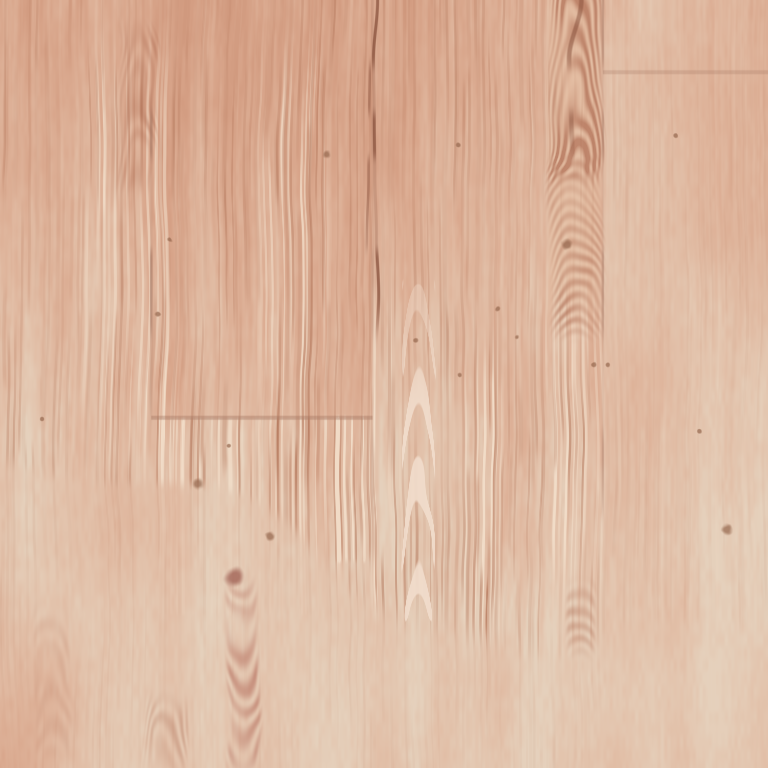
A WebGL 2 fragment shader for this texture:

```glsl
#version 300 es
precision highp float;

uniform vec2 u_resolution;
out vec4 fragColor;

float hash(vec2 p) {
  vec3 q = fract(p.xyx * 0.1031);
  q += dot(q, q.yzx + 33.33);
  return fract((q.x + q.y) * q.z);
}

float noise(vec2 p) {
  vec2 i = floor(p), f = fract(p);
  f = f * f * (3.0 - 2.0 * f);
  return mix(mix(hash(i), hash(i + vec2(1, 0)), f.x),
             mix(hash(i + vec2(0, 1)), hash(i + vec2(1, 1)), f.x), f.y);
}

float line(float d, float width) {
  return 1.0 - smoothstep(width * 0.3, width, abs(d));
}

float band(float x, float lo, float hi, float soft) {
  return smoothstep(lo - soft, lo + soft, x) * (1.0 - smoothstep(hi - soft, hi + soft, x));
}

// One thin broken line per column, with random place, width and length.
float hairlines(vec2 p, float count, float stretch) {
  float id = floor(p.x * count);
  float offset = fract(p.x * count) - mix(0.33, 0.67, hash(vec2(id, count)));
  float present = smoothstep(0.4, 0.7, noise(vec2(id, p.y * stretch + count)));
  return present * line(offset, mix(0.18, 0.33, hash(vec2(id, 7))));
}

// Nested parabolic growth rings hanging below a tip; negative bend points them down.
float cathedral(vec2 p, vec2 tip, float halfWidth, float len, float bend, float period, float wobble) {
  vec2 d = p - tip;
  d.x += 0.012 * wobble * (noise(vec2(p.y * 16.0, tip.x * 90.0)) - 0.5);
  float v = d.y + bend * d.x * d.x + period * wobble * (noise(p * vec2(45, 20)) - 0.5);
  float wave = 0.5 + 0.5 * cos(6.2832 * v / period + 1.2);
  float window = 1.0 - smoothstep(0.7, 1.1, abs(d.x) / halfWidth);
  return wave * window * band(d.y, -len, 0.0, 0.02);
}

void main() {
  vec2 p = gl_FragCoord.xy / u_resolution;
  float clarity = smoothstep(-0.02, 0.02, p.y - mix(0.37, 0.16, smoothstep(0.25, 0.55, p.x))
                             - 0.12 * (noise(p * 7.0) - 0.5));
  float detail = mix(0.2, 1.0, clarity);

  // Plank layout
  float middle = band(p.x, 0.197, 0.485, 0.001);
  float right = smoothstep(0.784, 0.786, p.x);
  float upperMiddle = middle * smoothstep(0.455, 0.457, p.y);

  // Broad tone: redder at the top, pale and soft at the bottom
  float tone = mix(0.95, 0.25, smoothstep(0.15, 0.88, p.y));
  tone += 0.25 * right * smoothstep(0.2, 0.7, p.y) - 0.18 * upperMiddle;
  tone -= 0.5 * (1.0 - smoothstep(0.0, 0.25, length(p * vec2(1.0, 0.6))));
  tone += 0.4 * (noise(p * vec2(6, 3)) - 0.5) + 0.42 * (noise(p * vec2(26, 2.5) + 7.0) - 0.5);
  tone += 0.2 * (noise(p * vec2(14, 10)) - 0.5);

  // Fibres
  float x = p.x + 0.009 * (noise(p * vec2(9, 5)) - 0.5) + 0.003 * (noise(p * vec2(20, 16)) - 0.5);
  float fibre = noise(vec2(x * 110.0, p.y * 5.0)) * 0.5 + noise(vec2(x * 230.0, p.y * 14.0)) * 0.5;
  tone += 0.6 * detail * (1.0 - 0.5 * right) * (fibre - 0.5);
  tone += 0.18 * (noise(p * vec2(240, 60)) - 0.5);
  tone = clamp(tone, -0.2, 1.2);
  vec3 color = mix(vec3(0.84, 0.635, 0.53), vec3(0.892, 0.782, 0.695), tone);
  color += vec3(0.02, -0.02, -0.03) * tone * (1.0 - tone);

  // Pale hairlines gathered in a few zones
  vec2 grain = vec2(x, p.y);
  float paleZones = 0.7 * band(p.x, 0.34, 0.425, 0.012) * band(p.y, 0.46, 0.9, 0.08)
                  + 0.7 * band(p.x, 0.2, 0.44, 0.01) * band(p.y, 0.2, 0.455, 0.004)
                  + 1.2 * band(p.x, 0.437, 0.482, 0.004) * band(p.y, 0.27, 0.456, 0.006)
                  + 0.9 * band(p.x, 0.605, 0.652, 0.006) * band(p.y, 0.18, 0.53, 0.06)
                  + 0.8 * band(p.x, 0.485, 0.52, 0.006) * band(p.y, 0.18, 0.6, 0.06)
                  + 0.5 * band(p.x, 0.11, 0.23, 0.008) * band(p.y, 0.42, 0.9, 0.08)
                  + 0.5 * band(p.x, 0.705, 0.785, 0.006) * band(p.y, 0.25, 0.6, 0.08);
  float pale = hairlines(grain, 85.0, 2.0) + 0.7 * hairlines(grain, 131.0, 3.0);
  color = mix(color, vec3(0.95, 0.87, 0.79), min(pale * (paleZones + 0.08), 0.92) * detail);

  // Thin dark veins, strongest beside the pale hairlines
  float veins = hairlines(grain, 117.0, 6.0) + 0.6 * hairlines(grain, 73.0, 9.0);
  veins *= 0.1 + 0.25 * min(paleZones, 1.0) + 0.4 * noise(p * vec2(12, 5)) * noise(p * vec2(17, 7));
  color = mix(color, vec3(0.70, 0.46, 0.35), veins * detail * (1.0 - 0.75 * right));

  // Pale arches
  float arches = smoothstep(0.66, 0.8, cathedral(p, vec2(0.545, 0.645), 0.026, 0.46, 230.0, 0.125, 0.25));
  color = mix(color, vec3(0.945, 0.865, 0.80), arches * mix(0.9, 0.4, smoothstep(0.45, 0.6, p.y)));

  // Dark ring figure, tight below and stretched above
  float rings = 0.85 * cathedral(p, vec2(0.749, 0.79), 0.036, 0.22, 34.0, 0.017, 0.8)
              + 1.3 * cathedral(p, vec2(0.751, 1.04), 0.036, 0.27, 150.0, 0.055, 1.2)
              + 0.6 * cathedral(p, vec2(0.757, 0.235), 0.02, 0.08, 45.0, 0.021, 0.7)
              + 0.6 * cathedral(p, vec2(0.177, 0.96), 0.026, 0.2, 190.0, 0.06, 1.2)
              + 0.25 * cathedral(p, vec2(0.07, 0.21), 0.025, 0.19, 80.0, 0.045, 1.0)
              + 0.5 * cathedral(p, vec2(0.215, 0.09), 0.03, 0.09, 150.0, 0.05, 1.3);
  rings *= mix(0.2, 1.2, noise(p * vec2(34, 20) + 5.0));
  color = mix(color, vec3(0.91, 0.78, 0.67), 0.5 * band(p.x, 0.715, 0.78, 0.006) * smoothstep(0.55, 0.65, p.y));
  color = mix(color, vec3(0.68, 0.42, 0.32), 0.6 * min(rings, 1.1));

  // Knot with a downward flame
  float flame = cathedral(p, vec2(0.317, 0.235), 0.022, 0.23, -90.0, 0.04, 1.0);
  flame *= mix(0.2, 1.2, noise(p * vec2(30, 16)));
  color = mix(color, vec3(0.74, 0.49, 0.42), 0.6 * flame);
  float knot = length(p - vec2(0.305, 0.249)) + 0.004 * noise(p * 90.0);
  color = mix(color, vec3(0.62, 0.37, 0.32), 0.75 * (1.0 - smoothstep(0.006, 0.017, knot)));

  // Small scattered knots
  for (float i = 0.0; i < 18.0; i++) {
    vec2 center = vec2(hash(vec2(i, 3)), mix(0.3, 0.99, hash(vec2(i, 11))));
    float radius = 0.0026 + 0.005 * pow(hash(vec2(i, 23)), 4.0);
    float d = length(p - center) + 0.002 * (noise(p * 200.0) - 0.5);
    color = mix(color, vec3(0.58, 0.40, 0.30), 0.7 * line(d, radius * 1.5));
  }

  // Joints and cracks
  float wander = 0.008 * (noise(vec2(p.y * 13.0, 5.0)) - 0.5);
  float broken = smoothstep(0.25, 0.7, noise(vec2(p.y * 17.0, 9.0)));
  float crack = line(p.x - 0.490 - wander, 0.003) * smoothstep(0.53, 0.62, p.y) * (0.3 + 0.7 * broken);
  crack += 0.6 * line(p.x - 0.478 + wander, 0.0025) * smoothstep(0.6, 0.75, p.y) * (1.0 - broken);
  crack += 0.7 * line(p.x - 0.752 - 3.0 * wander, 0.0045) * smoothstep(0.77, 0.86, p.y) * broken;
  float joint = line(p.x - 0.197, 0.0025) * band(p.y, 0.456, 0.87, 0.02)
              + 0.7 * line(p.x - 0.785, 0.0025) * smoothstep(0.25, 0.4, p.y)
              + 0.4 * line(p.x - 0.485, 0.0025) * smoothstep(0.25, 0.4, p.y);
  joint *= 0.25 + 0.75 * broken;
  joint += 0.7 * line(p.y - 0.456, 0.004) * middle + 0.45 * line(p.y - 0.906, 0.004) * right;
  color = mix(color, vec3(0.64, 0.46, 0.38), 0.6 * min(joint, 1.0));
  color = mix(color, vec3(0.50, 0.28, 0.20), 0.7 * min(crack, 1.0));

  fragColor = vec4(color, 1.0);
}
```
